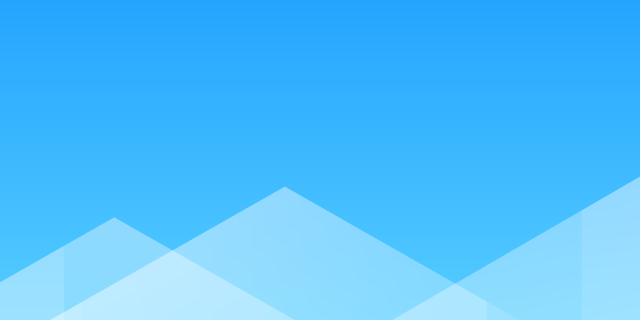
A WebGL 2 fragment shader for this background:

```glsl
#version 300 es
precision highp float;
// Translucent white peaks overlapping in front of a blue sky gradient.
// Each peak is a folded half-plane whose opacity varies linearly from its tip,
// with faint vertical seams where the opacity steps.

#define SKY_TOP vec3(0.143, 0.643, 1.0)
#define SKY_BOTTOM vec3(0.335, 0.805, 1.0)
#define VEIL_COLOR vec3(1.0)
#define LEFT_TIP vec2(0.357, 0.321)
#define MIDDLE_TIP vec2(0.890, 0.417)
#define RIGHT_TIP vec2(2.100, 0.506)
#define SIDE_SLOPE 0.569
#define RIGHT_SLOPE 0.579

uniform vec2 u_resolution;
out vec4 fragColor;

// Antialiased coverage of a mountain with its tip at the given point
float peakMask(vec2 p, vec2 tip, float slope, float pixel) {
    float height = tip.y - slope * abs(p.x - tip.x) - p.y;
    float dist = height / sqrt(1.0 + slope * slope);
    return smoothstep(-0.7 * pixel, 0.7 * pixel, dist);
}

// Smoothed step to the right of a vertical seam
float rightOf(float x, float seam, float pixel) {
    return smoothstep(-0.7 * pixel, 0.7 * pixel, x - seam);
}

// Opacity that changes linearly away from the tip
float fade(vec2 p, vec2 tip, float atTip, vec2 gradient) {
    return atTip + dot(p - tip, gradient);
}

void main() {
    float pixel = 1.0 / u_resolution.y;
    vec2 p = gl_FragCoord.xy * pixel;

    // Sky
    vec3 color = mix(SKY_BOTTOM, SKY_TOP, p.y);

    // Left peak, brighter beyond its seam
    float opacity = fade(p, LEFT_TIP, 0.40, vec2(0.0, 0.30));
    opacity = mix(0.42, opacity, rightOf(p.x, 0.2005, pixel));
    color = mix(color, VEIL_COLOR, opacity * peakMask(p, LEFT_TIP, SIDE_SLOPE, pixel));

    // Middle peak, with a seam near each foot
    opacity = fade(p, MIDDLE_TIP, 0.415, vec2(-0.14, 0.16));
    opacity += 0.04 * (1.0 - rightOf(p.x, 0.255, pixel));
    opacity -= 0.13 * rightOf(p.x, 1.521, pixel);
    color = mix(color, VEIL_COLOR, opacity * peakMask(p, MIDDLE_TIP, SIDE_SLOPE, pixel));

    // Right peak, whose tip lies past the edge
    opacity = fade(p, RIGHT_TIP, 0.37, vec2(0.04, 0.02));
    opacity += 0.07 * rightOf(p.x, 1.818, pixel);
    color = mix(color, VEIL_COLOR, opacity * peakMask(p, RIGHT_TIP, RIGHT_SLOPE, pixel));

    fragColor = vec4(color, 1.0);
}
```
